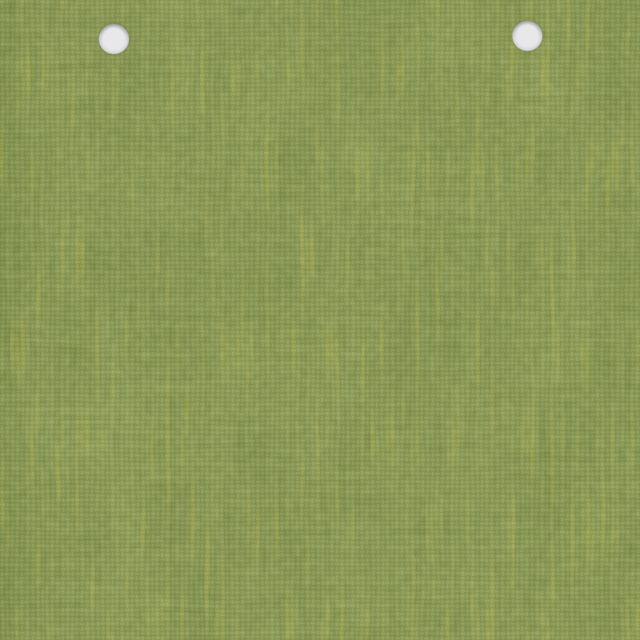
This texture is drawn by a Shadertoy shader. Its source:

```glsl
// Green plain-weave cloth with two punched holes near its top edge.
// Crossing warp and weft profiles form the weave; gradient noise varies
// the threads, and distance functions cut the round, softly shaded holes.

const float PI = 3.14159265;
const vec2 THREADS = vec2(128.0, 140.0);
const vec3 SHADOW_GREEN = vec3(0.47, 0.53, 0.28);
const vec3 LIGHT_GREEN = vec3(0.60, 0.65, 0.39);
const vec3 YELLOW_TINT = vec3(0.025, 0.012, -0.025);
const vec3 HOLE_WHITE = vec3(0.91, 0.91, 0.92);
const float HOLE_RADIUS = 0.0235;

// Unit gradient chosen by a hash of the lattice point
vec2 gradientAt(vec2 cell) {
    vec3 h = fract(cell.xyx * vec3(0.1031, 0.1030, 0.0973));
    h += dot(h, h.yzx + 33.33);
    float angle = 2.0 * PI * fract((h.x + h.y) * h.z);
    return vec2(cos(angle), sin(angle));
}

float gradientNoise(vec2 p) {
    vec2 i = floor(p), f = fract(p);
    vec2 u = f * f * f * (f * (f * 6.0 - 15.0) + 10.0);
    vec2 e = vec2(0.0, 1.0);
    float a = dot(gradientAt(i), f);
    float b = dot(gradientAt(i + e.yx), f - e.yx);
    float c = dot(gradientAt(i + e.xy), f - e.xy);
    float d = dot(gradientAt(i + e.yy), f - e.yy);
    return mix(mix(a, b, u.x), mix(c, d, u.x), u.y);
}

// Height of a plain weave: 0 in the gaps, 1 on the thread crowns
float weaveHeight(vec2 p) {
    vec2 crown = 0.5 - 0.5 * cos(2.0 * PI * p);
    float warpOver = 0.5 + 0.5 * sin(PI * p.x) * sin(PI * p.y);
    return mix(crown.y, crown.x, warpOver);
}

// Slow brightness drift along one thread, different for each thread
float threadDrift(float thread, float along, float seed) {
    return gradientNoise(vec2(thread * 0.737 + seed, along * 7.0 + seed));
}

vec3 clothColor(vec2 uv) {
    // Slightly irregular thread positions
    vec2 bend = vec2(gradientNoise(uv * vec2(30.0, 9.0) + 3.7),
                     gradientNoise(uv * vec2(9.0, 30.0) + 41.3));
    vec2 p = uv * THREADS + 0.45 * bend;
    vec2 thread = floor(p);

    float warp = threadDrift(thread.x, uv.y, 17.3);
    float weft = threadDrift(thread.y, uv.x, 83.6);
    float slub = gradientNoise(p * vec2(0.63, 0.57) + 9.1);
    float cloud = gradientNoise(uv * vec2(9.0, 5.0) + 61.8);

    float tone = 0.27 + 0.62 * weaveHeight(p);
    tone += 0.30 * warp + 0.22 * weft + 0.32 * slub + 0.18 * cloud;
    tone -= 0.18 * (1.0 - smoothstep(0.0, 0.06, uv.x));
    vec3 color = mix(SHADOW_GREEN, LIGHT_GREEN, clamp(tone, -0.25, 1.3));
    return color + YELLOW_TINT * smoothstep(0.15, 0.5, warp);
}

// Lay a punched hole over the cloth, shaded by its upper rim
vec3 punchHole(vec3 cloth, vec2 offset, float radius, float pixel) {
    float dist = length(offset) - radius;
    float rimShade = smoothstep(-0.35 * radius, 0.0, dist);
    float upper = smoothstep(-0.4, 1.0, offset.y / radius);
    vec3 inside = HOLE_WHITE * (1.0 - rimShade * (0.08 + 0.20 * upper));
    float edge = max(pixel, 0.0015);
    vec3 rim = cloth * (1.0 - 0.12 * exp(-max(dist, 0.0) / 0.002));
    return mix(inside, rim, smoothstep(-edge, edge, dist));
}

void mainImage(out vec4 fragColor, in vec2 fragCoord) {
    vec2 uv = fragCoord / iResolution.xy;
    float pixel = 1.0 / iResolution.y;
    vec3 color = clothColor(uv);

    // Left and right holes
    for (int i = 0; i < 2; i++) {
        vec2 center = mix(vec2(0.178, 0.939), vec2(0.824, 0.944), float(i));
        color = punchHole(color, uv - center, HOLE_RADIUS, pixel);
    }
    fragColor = vec4(clamp(color, 0.0, 1.0), 1.0);
}
```
